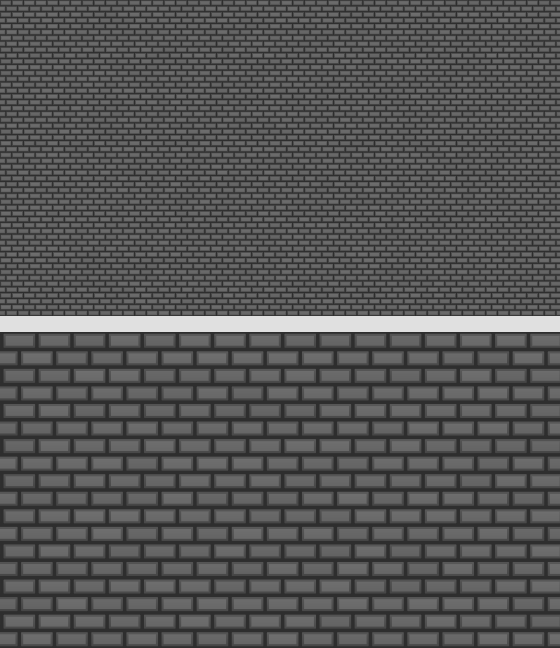
Top, the full canvas; bottom, a detail of the centre.
Give the GLSL for this texture, as a Shadertoy shader.

```glsl
// Draws a wall of small grey bevelled bricks laid in running bond.

#define ROWS 54.0          // courses over the canvas height
#define BRICK_ASPECT 2.0   // brick cell width over its height
#define JOINT 0.10         // half the mortar width, in cell heights
#define BEVEL 0.12         // width of the sloped rim
#define CORNER 0.05        // rounding of the brick corners
#define MORTAR_GREY 0.18
#define RIM_GREY 0.31
#define FACE_GREY 0.41
#define RIM_LIGHT 0.07     // brightness change from lower to upper rim
#define FACE_LIGHT 0.04    // brightness change over the face
#define VARIATION 0.014    // brightness spread between bricks

float hash(vec2 cell) {
    vec3 p = fract(cell.xyx * vec3(0.1031, 0.1030, 0.0973));
    p += dot(p, p.yzx + 33.33);
    return fract((p.x + p.y) * p.z);
}

float roundedBox(vec2 p, vec2 halfSize, float radius) {
    vec2 q = abs(p) - halfSize + radius;
    return length(max(q, 0.0)) + min(max(q.x, q.y), 0.0) - radius;
}

// Soft coverage of the inside of a shape, one pixel wide at its edge.
float coverage(float dist, float pixel) {
    return clamp(0.5 - dist / pixel, 0.0, 1.0);
}

void mainImage(out vec4 fragColor, in vec2 fragCoord) {
    float pixel = ROWS / iResolution.y;
    vec2 wall = fragCoord * pixel;

    // Running bond: every other course moves by half a brick
    float row = floor(wall.y);
    float column = wall.x / BRICK_ASPECT + 0.5 * mod(row + 1.0, 2.0);
    vec2 cell = vec2(floor(column), row);
    vec2 local = vec2((fract(column) - 0.5) * BRICK_ASPECT, fract(wall.y) - 0.5);

    // Brick outline and its flat face
    vec2 halfSize = vec2(0.5 * BRICK_ASPECT, 0.5) - JOINT;
    float brick = coverage(roundedBox(local, halfSize, CORNER), pixel);
    float face = coverage(roundedBox(local, halfSize - BEVEL, 0.5 * CORNER), pixel);

    // Light falls from above
    float rimGrey = RIM_GREY + RIM_LIGHT * local.y;
    float faceGrey = FACE_GREY + FACE_LIGHT * local.y;
    float brickGrey = mix(rimGrey, faceGrey, face);
    brickGrey += VARIATION * (2.0 * hash(cell) - 1.0);

    fragColor = vec4(vec3(mix(MORTAR_GREY, brickGrey, brick)), 1.0);
}
```
